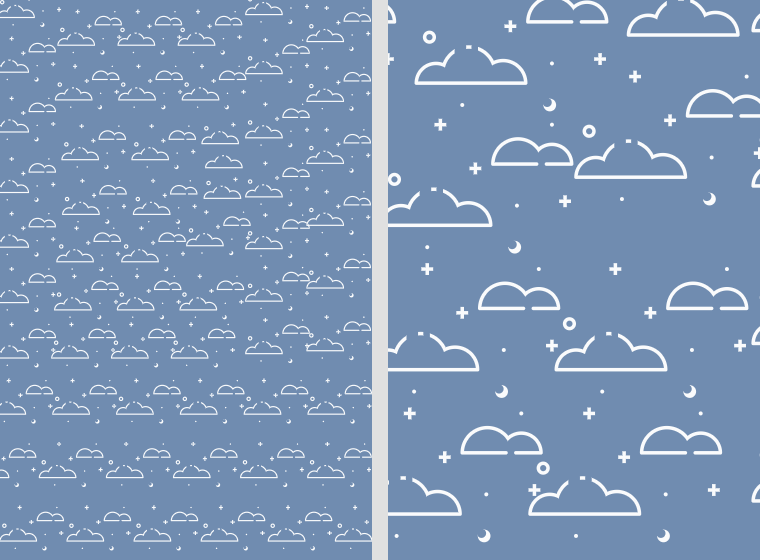
Left: the whole. Right: its middle third, enlarged.
Write a WebGL 2 fragment shader that draws this pattern.

```glsl
#version 300 es
precision highp float;
// Rows of white outline clouds with plus signs, rings, dots and moons on slate blue.

uniform vec2 u_resolution;
out vec4 fragColor;

const vec3 SKY = vec3(0.44, 0.55, 0.69);
const vec3 LINE = vec3(0.98, 0.985, 0.99);
const float CANVAS_UNITS = 768.0;  // units in the canvas height
const float HALF_LINE = 0.8;
const int ROWS = 10;
const int COLUMNS = 6;
const int EVEN_ROWS = 3;           // lowest rows, evenly spaced
const vec2 RIGHT_LANES = vec2(362.0, 84.0); // start and pitch of the last two columns
const vec2 DOUBLED_CLOUD = vec2(307.0, 538.0);
const vec2 SMALL_OFFSET = vec2(44.0, 28.0);

// Per row, bottom to top: first cloud x, column pitch, baseline.
const vec3 ROW[ROWS] = vec3[](
  vec3(25, 92, 26), vec3(-13, 92, 113), vec3(10, 87.5, 200), vec3(14, 82, 277),
  vec3(14, 86, 343), vec3(14, 89, 409), vec3(14, 97, 474), vec3(14, 96, 549),
  vec3(14, 87, 631), vec3(22, 82.5, 706));

// Per column: rise per row, row where the rise starts, largest rise.
const vec3 LIFT[COLUMNS] = vec3[](
  vec3(10, 3, 38), vec3(0), vec3(0), vec3(0), vec3(6, 2, 42), vec3(20, 2.5, 80));

float circle(vec2 p, vec2 center, float radius) {
  return length(p - center) - radius;
}

float segment(vec2 p, float x0, float x1) {
  return length(vec2(p.x - clamp(p.x, x0, x1), p.y)) - HALF_LINE;
}

float plusSign(vec2 p) {
  p = abs(p);
  p = vec2(max(p.x, p.y), min(p.x, p.y));
  return max(p.x - 2.7, p.y - HALF_LINE);
}

float moon(vec2 p) {
  return max(circle(p, vec2(0), 2.9), -circle(p, vec2(-1.2, 1.2), 2.1));
}

// Three bumps on a base line; the middle dome is broken near its top.
float bigCloud(vec2 p) {
  vec2 domeCenter = vec2(-1.0, 4.5);
  float dome = circle(p, domeCenter, 12.0);
  float sides = min(circle(p, vec2(-16.0, 0.0), 9.0), circle(p, vec2(14.7, 0.0), 10.3));
  float outline = max(abs(min(dome, sides)) - HALF_LINE, -p.y);
  vec2 q = p - domeCenter;
  float leftGap = max(q.x + 1.2, -6.5 - q.x);
  float rightGap = max(q.x - 4.2, 1.2 - q.x);
  float gaps = max(min(leftGap, rightGap), 6.0 - q.y);
  return min(max(outline, -gaps), segment(p, -25.0, 25.0));
}

// Two bumps on a base line with a short gap.
float smallCloud(vec2 p) {
  float bumps = min(circle(p, vec2(-6.5, 0.0), 11.5), circle(p, vec2(9.0, 0.0), 9.0));
  float outline = max(abs(bumps) - HALF_LINE, -p.y);
  return min(outline, min(segment(p, -18.0, 2.0), segment(p, 6.5, 18.0)));
}

// One repeat; a crowded one keeps only the marks close to its large cloud.
float motif(vec2 p, bool crowded) {
  float d = min(bigCloud(p), plusSign(p - vec2(18, 26)));
  d = min(d, abs(circle(p, vec2(-19, 21), 2.2)) - HALF_LINE);
  if (crowded) return d;
  d = min(d, smallCloud(p - SMALL_OFFSET));
  d = min(d, min(plusSign(p - vec2(2, 46)), plusSign(p - vec2(59, 11))));
  d = min(d, moon(p - vec2(36, -10)));
  float dots = min(circle(p, vec2(53, 46), 0.9), circle(p, vec2(37, 9), 0.9));
  return min(d, min(dots, circle(p, vec2(-4, -10), 0.9)));
}

// Base point of a cloud: even rows below, columns drifting apart above.
vec2 cloudPosition(int row, int column) {
  float r = float(row), c = float(column);
  vec3 lift = LIFT[column];
  vec2 pos = vec2(ROW[row].x + ROW[row].y * c, ROW[row].z);
  if (row >= EVEN_ROWS && column >= 4) pos.x = RIGHT_LANES.x + RIGHT_LANES.y * (c - 4.0);
  pos.y += clamp(lift.x * (r - lift.y), 0.0, lift.z);
  if (column == 3 && row >= 5 && row <= 7) pos.y += 22.0;
  return pos;
}

void main() {
  float unitsPerPixel = CANVAS_UNITS / u_resolution.y;
  vec2 p = gl_FragCoord.xy * unitsPerPixel;

  float d = bigCloud(p - DOUBLED_CLOUD);
  for (int row = 0; row < ROWS; row++) {
    for (int column = 0; column < COLUMNS; column++) {
      bool crowded = column == 3 && (row == 6 || row == 7);
      d = min(d, motif(p - cloudPosition(row, column), crowded));
    }
  }

  float ink = clamp(0.5 - d / unitsPerPixel, 0.0, 1.0);
  fragColor = vec4(mix(SKY, LINE, ink), 1.0);
}
```
